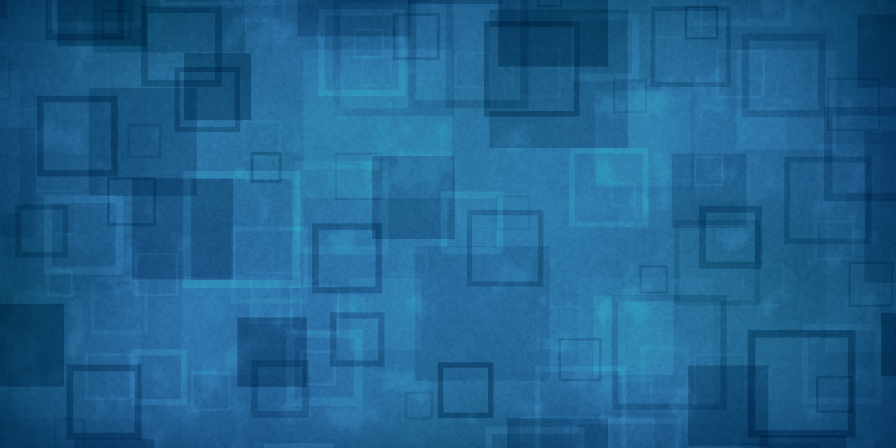
Reproduce this background procedurally as a Shadertoy shader.

```glsl
// Weathered blue wall of overlapping translucent squares and square frames, with a dark vignette.

float hash(vec2 p) {
    vec3 q = fract(vec3(p.xyx) * 0.1031);
    q += dot(q, q.yzx + 33.33);
    return fract((q.x + q.y) * q.z);
}

float valueNoise(vec2 p) {
    vec2 i = floor(p), f = fract(p);
    f = f * f * (3.0 - 2.0 * f);
    float low = mix(hash(i), hash(i + vec2(1, 0)), f.x);
    float high = mix(hash(i + vec2(0, 1)), hash(i + vec2(1, 1)), f.x);
    return mix(low, high, f.y);
}

float fbm(vec2 p) {
    float sum = 0.0, amp = 0.5;
    for (int i = 0; i < 5; i++) {
        sum += amp * valueNoise(p);
        p = mat2(1.6, 1.2, -1.2, 1.6) * p + 7.3;
        amp *= 0.5;
    }
    return sum;
}

// Signed distance to an axis-aligned square.
float squareDist(vec2 p, float halfSize) {
    vec2 a = abs(p);
    return max(a.x, a.y) - halfSize;
}

float coverage(float dist, float pixel) {
    return clamp(0.5 - dist / pixel, 0.0, 1.0);
}

// Brightness factor of one scattered layer; a stroke of zero gives filled squares.
float squareLayer(vec2 p, float cell, vec2 halfRange, float stroke,
                  float strength, float darkShare, float seed, float pixel) {
    float factor = 1.0;
    vec2 home = floor(p / cell);
    for (int y = -1; y <= 1; y++) {
        for (int x = -1; x <= 1; x++) {
            vec2 id = home + vec2(x, y);
            vec2 key = id + seed + 20.0;
            vec2 jitter = vec2(hash(key + 3.1), hash(key + 11.7));
            vec2 center = (id + mix(vec2(0.1), vec2(0.9), jitter)) * cell;
            float halfSize = mix(halfRange.x, halfRange.y, hash(key + 23.9));
            float dist = squareDist(p - center, halfSize);
            if (stroke > 0.0) {
                float width = stroke * mix(0.75, 1.2, hash(key + 31.3));
                dist = abs(dist + 0.5 * width) - 0.5 * width;
            }
            float polarity = hash(key + 41.2) < darkShare ? -1.0 : 0.6;
            float opacity = strength * mix(0.35, 1.0, hash(key + 57.8));
            factor *= 1.0 + polarity * opacity * coverage(dist, pixel);
        }
    }
    return factor;
}

// Navy through steel blue to cyan, indexed by the green level.
vec3 blueRamp(float tone) {
    float red = 0.01 + 0.175 * smoothstep(0.15, 0.53, tone);
    float blue = 0.32 + 1.2 * (tone - 0.18) - 0.7 * max(tone - 0.47, 0.0);
    return vec3(red, tone, blue);
}

float vignette(vec2 centered) {
    vec2 a = abs(centered);
    return (1.0 - 0.43 * pow(a.x, 3.2)) * (1.0 - 0.25 * pow(a.y, 4.0));
}

void mainImage(out vec4 fragColor, in vec2 fragCoord) {
    float pixel = 1.0 / iResolution.y;
    vec2 p = fragCoord * pixel;
    vec2 centered = 2.0 * fragCoord / iResolution.xy - 1.0;

    // Base light and overlapping squares
    float tone = 0.462 * vignette(centered);
    tone *= squareLayer(p, 0.37, vec2(0.07, 0.13), 0.0, 0.27, 0.6, 5.0, pixel);
    tone *= squareLayer(p, 0.46, vec2(0.10, 0.17), 0.0, 0.18, 0.35, 61.0, pixel);
    tone *= squareLayer(p, 0.31, vec2(0.06, 0.135), 0.016, 0.29, 0.55, 113.0, pixel);
    tone *= squareLayer(p, 0.36, vec2(0.05, 0.11), 0.013, 0.25, 0.5, 171.0, pixel);
    tone *= squareLayer(p, 0.22, vec2(0.025, 0.06), 0.006, 0.20, 0.5, 229.0, pixel);

    // Worn paint: broad stains, pale scuffs and fine grain
    float stains = fbm(p * 5.0 + 3.0) - 0.48;
    float scuffs = smoothstep(0.56, 0.78, fbm(p * vec2(17.0, 13.0) + 40.0));
    float grain = valueNoise(p * 210.0) + 0.6 * valueNoise(p * 110.0 + 9.0) - 0.8;
    tone *= 1.0 + 0.24 * stains + 0.13 * scuffs + 0.085 * grain;

    // Slight drift between teal and pure blue
    float drift = valueNoise(p * 3.0 + 15.0) - 0.5;
    vec3 color = blueRamp(tone) + drift * vec3(0.01, -0.02, 0.03);
    fragColor = vec4(clamp(color, 0.0, 1.0), 1.0);
}
```
